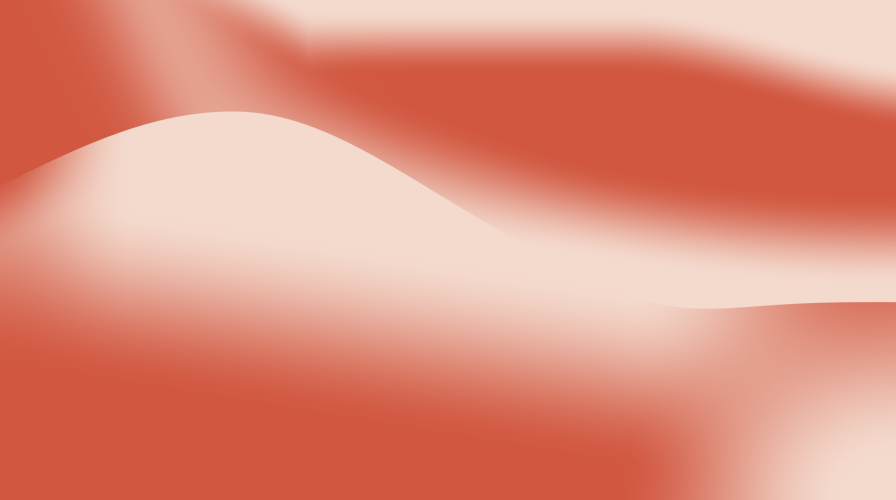
Give the GLSL for this background, as a WebGL 1 fragment shader.

```glsl
precision highp float;
uniform vec2 u_resolution;

#define DEEP vec3(0.82, 0.34, 0.25)
#define PALE vec3(0.955, 0.855, 0.805)
#define HILL_BASE 0.395
#define HILL_HEIGHT 0.382
#define HILL_PEAK_X 0.26
#define STREAK_STRENGTH 0.55
#define TOP_BLUR 0.065
#define GLOW_RADIUS vec2(0.219, 0.326)

float bell(float x, float width) {
  float t = x / width;
  return exp(-t * t);
}

// Lighten two layers together without exceeding full paleness
float screen(float a, float b) {
  return 1.0 - (1.0 - a) * (1.0 - b);
}

// Height of the hill crest: a lopsided bell with a shallow dip on the right
float hillCrest(float x) {
  float dx = x - HILL_PEAK_X;
  float width = dx < 0.0 ? 0.37 : 0.305;
  return HILL_BASE + HILL_HEIGHT * bell(dx, width) - 0.037 * bell(x - 0.74, 0.12);
}

// Paleness above the crest: a red lens with pale surroundings and a streak
float skyTone(vec2 p) {
  float topEdge = 0.915 - 0.115 * smoothstep(0.7, 1.05, p.x)
                + 0.95 * max(0.0, 0.345 - p.x);
  float above = smoothstep(topEdge - TOP_BLUR, topEdge + TOP_BLUR, p.y);

  float fromRight = 1.0 - p.x;
  float lowEdge = 0.52 + 0.5 * fromRight * fromRight;
  float lowBlur = mix(0.13, 0.095, smoothstep(0.4, 0.7, p.x));
  float below = 1.0 - smoothstep(lowEdge - lowBlur, lowEdge + lowBlur, p.y);
  below *= smoothstep(0.2, 0.4, p.x);

  float dx = p.x - 0.17 - 0.27 * (1.0 - p.y);
  float streak = STREAK_STRENGTH * bell(dx, dx < 0.0 ? 0.07 : 0.1);
  return screen(screen(above, below), streak);
}

// Paleness below the crest: a fading band and a glow in the right corner
float hillTone(vec2 p, float depth) {
  float center = 0.46 - 0.29 * p.x;
  float band = smoothstep(center - 0.2, center + 0.17, p.y);
  float leftShade = 0.6 * smoothstep(-0.03, 0.14, depth);
  band *= mix(leftShade, 1.0, smoothstep(0.0, 0.15, p.x));
  band *= 1.0 - 0.85 * smoothstep(0.7, 0.98, p.x);

  float reach = length((p - vec2(1.0, 0.0)) / GLOW_RADIUS);
  float glow = 1.0 - smoothstep(0.25, 1.45, reach);
  return screen(band, glow);
}

void main() {
  vec2 p = gl_FragCoord.xy / u_resolution;
  float depth = hillCrest(p.x) - p.y;

  // Crisp crest between the two soft fields
  float soft = 0.8 / u_resolution.y;
  float inside = smoothstep(-soft, soft, depth);
  float tone = mix(skyTone(p), hillTone(p, depth), inside);
  gl_FragColor = vec4(mix(DEEP, PALE, tone), 1.0);
}
```
